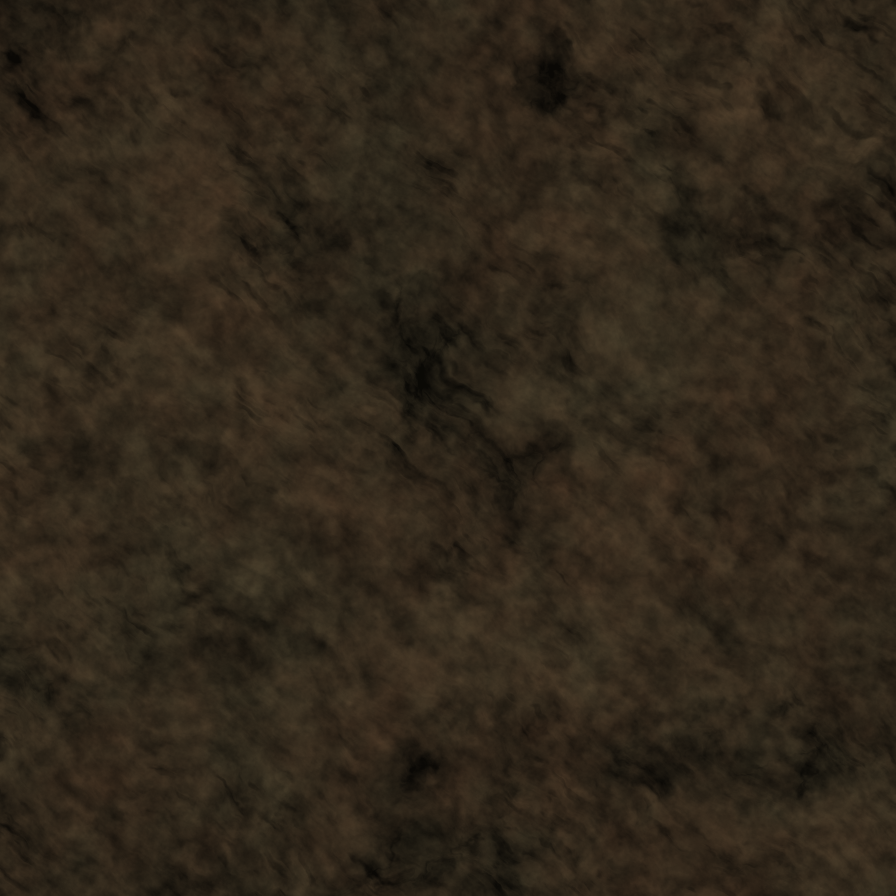
Write a three.js fragment shader that draws this texture.

```glsl
// Dark brown weathered rock with soft lumps, mossy hollows and slanting cracks.
varying vec2 vUv;

vec2 hash2(vec2 p) {
  vec3 h = fract(vec3(p.xyx) * vec3(0.1031, 0.1030, 0.0973));
  h += dot(h, h.yzx + 33.33);
  return fract((h.xx + h.yz) * h.zy);
}

float valueNoise(vec2 p) {
  vec2 cell = floor(p);
  vec2 f = fract(p);
  f = f * f * (3.0 - 2.0 * f);
  float low = mix(hash2(cell).x, hash2(cell + vec2(1.0, 0.0)).x, f.x);
  float high = mix(hash2(cell + vec2(0.0, 1.0)).x, hash2(cell + 1.0).x, f.x);
  return mix(low, high, f.y);
}

// Layered noise, centred on zero
float layers(vec2 p) {
  float sum = 0.0;
  float weight = 0.5;
  for (int i = 0; i < 5; i++) {
    sum += weight * (valueNoise(p) - 0.5);
    p = mat2(0.8, 0.6, -0.6, 0.8) * p * 2.03 + 17.3;
    weight *= 0.56;
  }
  return sum;
}

// Cellular noise as rounded bumps, centred near zero and creased between cells
float bumps(vec2 p) {
  vec2 cell = floor(p);
  float nearest = 4.0;
  for (int y = -1; y <= 1; y++) {
    for (int x = -1; x <= 1; x++) {
      vec2 neighbour = cell + vec2(float(x), float(y));
      vec2 toSeed = neighbour + hash2(neighbour + 50.0) - p;
      nearest = min(nearest, dot(toSeed, toSeed));
    }
  }
  return 0.2 - nearest;
}

// Short dark dashes along the x axis, where stretched noise dips low
float dashes(vec2 p) {
  float dip = valueNoise(p) + 0.35 * (valueNoise(p * 2.3 + 9.0) - 0.5);
  return 1.0 - smoothstep(0.05, 0.36, dip);
}

void main() {
  vec2 warp = vec2(layers(vUv * 12.0 + 3.0), layers(vUv * 12.0 + 41.0));
  vec2 rock = vUv + 0.07 * warp;

  // Grain axes: x runs down to the right, y across it
  vec2 grain = mat2(0.77, 0.64, -0.64, 0.77) * (vUv + 0.04 * warp);

  // Broad light and shade
  float hollow = smoothstep(0.05, 0.30, -layers(rock * 6.5 + 70.0));
  float tone = 0.199 + 0.075 * layers(rock * 4.0 + 11.0) - 0.075 * hollow;

  // Lumps of three sizes
  tone += 0.055 * bumps(rock * 8.0 + 20.0);
  tone += 0.055 * bumps(rock * 16.0 + 35.0);
  tone += 0.035 * bumps(rock * 36.0 + 60.0);

  // Slanting fibres and fine grit
  tone += 0.100 * layers(grain * vec2(30.0, 75.0) + 90.0);
  tone += 0.120 * layers(vUv * 70.0 + 120.0);

  // Slanting cracks in clusters, with ragged veins in the hollows
  float cluster = smoothstep(-0.12, 0.22, layers(vUv * 10.0 + 150.0));
  tone -= 0.055 * cluster * dashes(grain * vec2(24.0, 85.0) + 180.0);
  tone -= 0.035 * cluster * dashes(grain * vec2(50.0, 150.0) + 310.0);
  float vein = 1.0 - smoothstep(0.0, 0.10, abs(layers(rock * 24.0 + 210.0)));
  tone -= 0.035 * vein * max(hollow, 0.35 * cluster);
  tone = max(tone, 0.04);

  // Drift between reddish earth and olive stone, greener in the hollows
  float olive = 0.5 + 1.2 * layers(vUv * 7.0 + 240.0) + 0.8 * layers(vUv * 32.0 + 270.0);
  olive = clamp(olive + 0.4 * hollow, 0.0, 1.0);
  vec3 earthTint = vec3(1.02, 0.76, 0.53);
  vec3 oliveTint = vec3(0.98, 0.85, 0.60);
  vec3 colour = tone * mix(earthTint, oliveTint, olive) - vec3(0.0, 0.0, 0.003);
  gl_FragColor = vec4(colour, 1.0);
}
```
